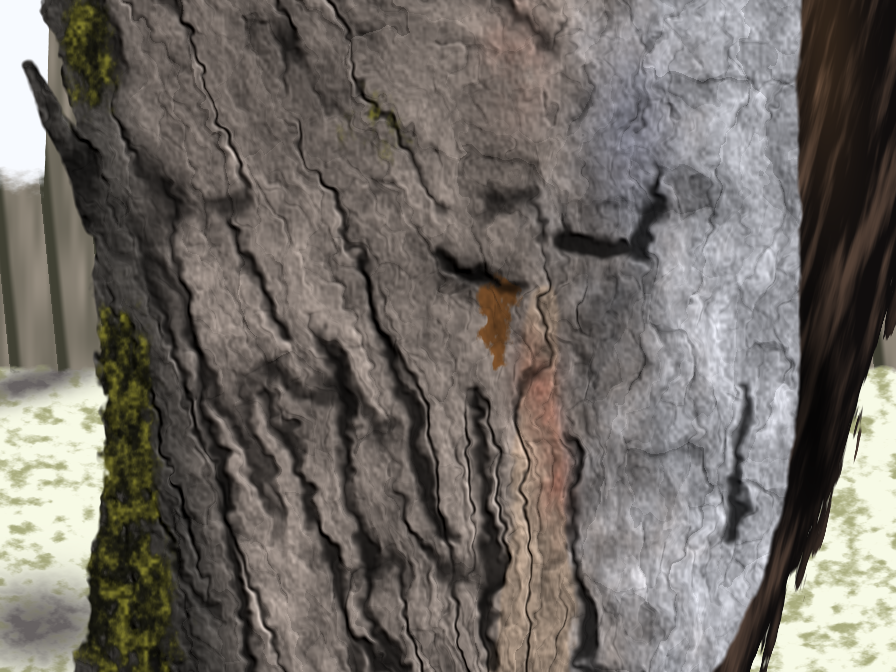
A Shadertoy shader for this texture:

```glsl
vec2 hash2(vec2 p) {
    vec3 q = fract(p.xyx * vec3(.1031, .103, .0973));
    q += dot(q, q.yzx + 33.33);
    return fract((q.xx + q.yz) * q.zy);
}

float noise(vec2 p) {
    vec2 i = floor(p), f = fract(p);
    f = f * f * (3. - 2. * f);
    return mix(mix(hash2(i).x, hash2(i + vec2(1, 0)).x, f.x),
               mix(hash2(i + vec2(0, 1)).x, hash2(i + 1.).x, f.x), f.y);
}

float fbm(vec2 p) {
    float sum = 0., amp = .53;
    for (int i = 0; i < 4; i++) {
        sum += amp * noise(p);
        p = mat2(1.6, 1.2, -1.2, 1.6) * p + 7.3;
        amp *= .5;
    }
    return sum;
}

// Cell border gap in x, random cell level in y
vec2 flakes(vec2 p) {
    vec2 cell = floor(p), near = vec2(9);
    float level = 0.;
    for (int k = 0; k < 9; k++) {
        vec2 c = cell + vec2(k % 3 - 1, k / 3 - 1), r = hash2(c);
        float d = length(c + r - p);
        if (d < near.x) { near = vec2(d, near.x); level = fract(r.x * 7. + r.y); }
        else near.y = min(near.y, d);
    }
    return vec2(near.y - near.x, level);
}

// Distance to a segment from ends.xy to ends.zw with changing radius
float taper(vec2 p, vec4 ends, float ra, float rb) {
    vec2 s = ends.zw - ends.xy, v = p - ends.xy;
    float t = clamp(dot(v, s) / dot(s, s), 0., 1.);
    return length(v - s * t) - mix(ra, rb, t);
}

float blob(vec2 p, float x, float y, float w, float h) {
    vec2 d = (p - vec2(x, y)) / vec2(w, h);
    return exp(-dot(d, d));
}

// Deep grooves between the long bark ridges
const vec4 GROOVES[10] = vec4[10](
    vec4(.34, .67, .43, .5), vec4(.39, .42, .56, 0), vec4(.47, .54, .58, 0),
    vec4(.53, .6, .655, .21), vec4(.7, .43, .735, 0), vec4(.25, .72, .38, 0),
    vec4(.64, .62, .77, .57), vec4(.99, .76, .94, .63), vec4(1.11, .43, 1.085, .2),
    vec4(.85, .34, .875, 0));

float barkHeight(vec2 p) {
    vec2 bend = vec2(fbm(p * 13.), fbm(p * 13. + 17.)) - .5;
    vec2 w = p + .05 * bend + .012 * (vec2(noise(p * 70.), noise(p * 70. + 9.)) - .5);
    float lean = .36 - .36 * smoothstep(.45, .9, p.x) - .12 * smoothstep(.9, 1.2, p.x);
    vec2 q = vec2(w.x + lean * (w.y - .5), w.y);
    float pale = smoothstep(.75, 1., p.x);
    vec2 plate = flakes(q * vec2(13, 4.5)), chip = flakes(q * vec2(30, 15) + 4.);
    float gap = smoothstep(0., .15, plate.x + .5 * smoothstep(0., .15, bend.x));
    float nick = smoothstep(0., .2, chip.x + .5 * smoothstep(-.08, .06, bend.y));
    float rift = smoothstep(0., .13, abs(noise(q * vec2(19, 3.6)) - .5) + .16 * pale + .3 * max(bend.y, 0.));
    float h = .02 + .22 * gap + .22 * plate.y + .12 * nick + .12 * chip.y;
    h += .68 * fbm(q * vec2(50, 22)) + .2 * noise(p * vec2(190, 140));
    float d = taper(w, vec4(.84, .65, .94, .62), .014, .003);
    for (int i = 0; i < 10; i++) d = min(d, taper(w, GROOVES[i], .002, .01));
    return h * mix(.35, 1., rift) * mix(.2, 1., smoothstep(-.006, .012, d + .02 * bend.x));
}

vec3 backdrop(vec2 p) {
    float speck = fbm(p * vec2(45, 75));
    vec3 grass = mix(vec3(.66, .67, .49), vec3(.97, .98, .9), smoothstep(.2, .55, speck));
    float shade = blob(p, .05, .42 + .25 * p.x, .12, .025) + blob(p, .06, .07, .11, .06);
    grass = mix(grass, vec3(.4, .38, .38), min(1., shade * (.5 + speck)));
    // Leaning posts under a white sky
    float post = smoothstep(.05, .2, abs(fract(p.x * 14. + 1.4 * p.y - .84) - .1));
    vec3 wood = mix(vec3(.25, .25, .2), vec3(.53, .5, .45), post * (.6 + .6 * noise(p * vec2(90, 12))));
    float postTop = .75 + .25 * smoothstep(.065, .075, p.x);
    vec3 far = mix(wood, vec3(.97, .98, 1), smoothstep(-.02, .02, p.y - postTop + .04 * speck));
    return mix(grass, far, smoothstep(.455, .465, p.y + .02 * speck));
}

void mainImage(out vec4 fragColor, in vec2 fragCoord) {
    vec2 p = fragCoord / iResolution.y;
    float rough = fbm(p * vec2(22, 16)) - .5, tuft = fbm(p * vec2(65, 42));
    float h = barkHeight(p);
    float relief = h - barkHeight(p + vec2(.003, .004));

    // Bark tint: shaded left, warm middle, silver right
    vec3 tint = mix(vec3(.22, .21, .2), vec3(.49, .45, .425), smoothstep(.2, .33, p.x + .2 * (p.y - .5)));
    tint = mix(tint, vec3(.63, .635, .66), smoothstep(.75, 1.08, p.x + .2 * rough));
    tint *= .78 + .45 * fbm(p * 7.);
    tint *= 1. - .25 * blob(p, .93, .5, .09, .2) - .25 * blob(p, .5, .9, .25, .2) - .6 * blob(p, .7, .59, .05, .035);
    tint = mix(tint, vec3(.46, .47, .54), .6 * blob(p, .94, .8, .06, .12));

    // Exposed strip with rosy patches, and the orange splinter
    float strip = taper(p + .04 * rough, vec4(.805, .55, .795, 0), .018, .062);
    tint = mix(vec3(.57, .5, .44), tint, smoothstep(-.006, .006, strip));
    float rosy = blob(p, .8, .43, .03, .07) + blob(p, .825, .29, .025, .08) + .4 * blob(p, .775, .93, .05, .1);
    tint = mix(tint, vec3(.62, .42, .36), min(.8, rosy * (.7 + 2. * rough)));
    vec3 col = tint * (.08 + .98 * h) + .22 * relief;
    float splinter = taper(p + .04 * rough + .04 * (tuft - .5), vec4(.735, .55, .75, .47), .03, .01);
    vec3 amber = vec3(.4, .26, .14) * (.25 + .8 * h);
    col = mix(amber, col, smoothstep(-.005, .006, splinter));

    // Moss on the left flank and in upper hollows
    float moss = blob(p, .18, .38, .06, .22) + blob(p, .18, .08, .1, .17);
    moss += blob(p, .13, .93, .05, .13) + .5 * blob(p, .57, .81, .1, .09);
    vec3 green = mix(vec3(.07, .07, .04), vec3(.36, .35, .12), smoothstep(.3, .8, tuft));
    green *= .5 + noise(p * 170.);
    col = mix(col, green, .9 * smoothstep(.3, .65, moss * (.3 + tuft + rough)));

    // Dark torn wood behind the right edge
    float paleEdge = 1.188 - .7 * pow(max(.42 - p.y, 0.), 2.) + .02 * rough;
    float fibre = fbm(vec2(p.x * 60. - p.y * 15., p.y * 7.));
    vec3 torn = mix(vec3(.06, .05, .05), vec3(.32, .25, .21), smoothstep(.35, .78, fibre));
    torn += vec3(.13, .09, .05) * blob(p, 1.23, .95, .05, .25);
    torn *= 1. - .65 * blob(p, 1.21, .4, .035, .18);
    col = mix(col, torn, smoothstep(-.004, .004, p.x - paleEdge));

    // Trunk outline with the broken spur at upper left
    float leftEdge = .118 - .05 * smoothstep(.74, .97, p.y) - .025 * smoothstep(.38, .6, p.y);
    leftEdge += .037 * smoothstep(.08, .26, p.y);
    float outside = max(leftEdge + .06 * rough - p.x, p.x - 1.14 - .37 * p.y - .1 * (fibre - .5));
    outside = min(outside, taper(p + .015 * rough, vec4(.04, .9, .16, .68), .009, .035));
    col = mix(col, backdrop(p), smoothstep(-.003, .003, outside));
    fragColor = vec4(clamp(col, 0., 1.), 1);
}
```
